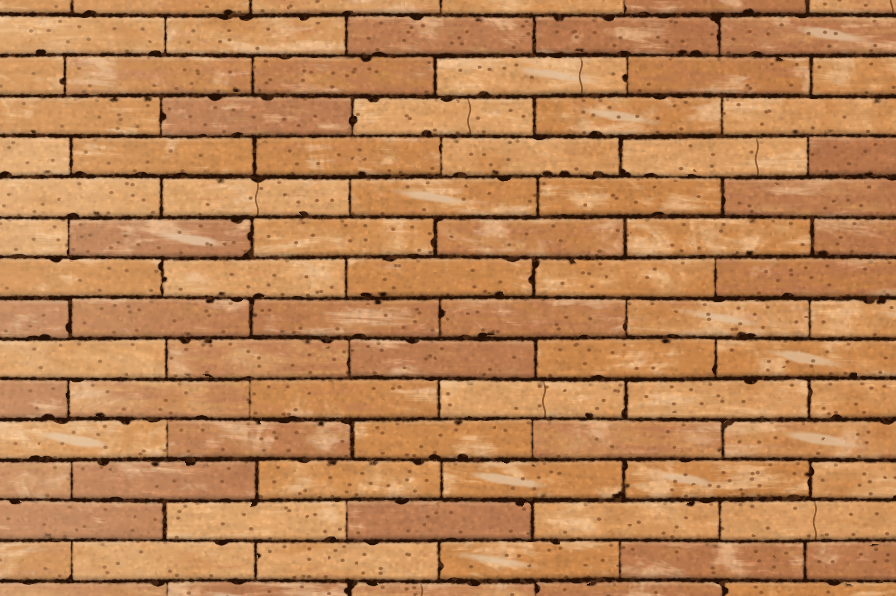
Write a Shadertoy shader that draws this texture.

```glsl
// Weathered clay brick wall in running bond with thin, dark, ragged joints.
// Each brick is a rounded box with its own size, tone and wear; the surface
// comes from cellular pits and grain over layered-sine mottling.

const vec2 PITCH = vec2(0.3108, 0.0678);   // brick spacing, canvas height = 1
const float FIRST_BED = 0.0255;            // height of the lowest bed joint
const float EVEN_SHIFT = 0.1140;           // first head joint, even courses
const float ODD_SHIFT = 0.2745;            // first head joint, odd courses
const float BED_GAP = 0.0021;              // half width of the bed joints
const float HEAD_JITTER = 0.014;
const float CORNER = 0.0035;
const float RAGGED = 0.0030;

const vec3 OCHRE = vec3(0.77, 0.53, 0.31);
const vec3 SAND = vec3(0.84, 0.63, 0.42);
const vec3 ROSE = vec3(0.68, 0.45, 0.31);
const vec3 CREAM = vec3(0.91, 0.76, 0.60);
const vec3 UMBER = vec3(0.44, 0.27, 0.15);
const vec3 JOINT = vec3(0.20, 0.085, 0.025);

float hash(vec2 p) {
    vec3 q = fract(vec3(p.xyx) * 0.1031);
    q += dot(q, q.yzx + 33.33);
    return fract((q.x + q.y) * q.z);
}

// Distance to the nearest feature point, and that point's random value
vec2 cellular(vec2 p) {
    vec2 cell = floor(p), nearest = vec2(9.0, 0.0);
    for (int y = -1; y <= 1; y++)
    for (int x = -1; x <= 1; x++) {
        vec2 c = cell + vec2(x, y);
        vec2 point = c + vec2(hash(c + 17.3), hash(c + 71.9));
        float d = distance(p, point);
        if (d < nearest.x) nearest = vec2(d, hash(c + 5.7));
    }
    return nearest;
}

// Rotated, self-warped sines, roughly -1 to 1
float layeredSines(vec2 p) {
    float sum = 0.0, amp = 0.5;
    for (int i = 0; i < 5; i++) {
        p = mat2(0.8, 0.6, -0.6, 0.8) * p * 1.7 + 3.1;
        p += 0.7 * sin(p.yx * 0.8 + 1.3);
        sum += amp * sin(p.x) * cos(p.y);
        amp *= 0.68;
    }
    return sum;
}

float headJoint(float index, float row) {
    return index * PITCH.x + HEAD_JITTER * (hash(vec2(index, row) + 40.0) - 0.5);
}

float headGap(float index, float row) {
    return mix(0.0004, 0.0030, hash(vec2(index, row) + 90.0));
}

void mainImage(out vec4 fragColor, in vec2 fragCoord) {
    vec2 p = fragCoord / iResolution.y;
    float aspect = iResolution.x / iResolution.y;
    float pixel = 1.0 / iResolution.y;

    // Course and brick lookup, with gently wavering beds
    float bed = p.y - FIRST_BED + 0.0010 * sin(p.x * 9.0 + p.y * 31.0);
    float row = floor(bed / PITCH.y);
    float x = p.x - (mod(row, 2.0) < 0.5 ? EVEN_SHIFT : ODD_SHIFT);
    float index = floor(x / PITCH.x);
    if (x < headJoint(index, row)) index -= 1.0;
    else if (x > headJoint(index + 1.0, row)) index += 1.0;
    vec2 id = vec2(index, row);
    float h1 = hash(id + 11.0), h2 = hash(id + 23.0), h3 = hash(id + 37.0);

    // Brick outline: uneven size, slight tilt, rough and chipped edges
    float left = headJoint(index, row) + headGap(index, row);
    float right = headJoint(index + 1.0, row) - headGap(index + 1.0, row);
    vec2 halfSize = vec2(right - left, PITCH.y) * 0.5;
    halfSize.y -= BED_GAP + 0.0010 * h3;
    vec2 q = vec2(x - 0.5 * (left + right), bed - (row + 0.5) * PITCH.y);
    q.y += (h1 - 0.5) * 0.0016 + q.x * (h2 - 0.5) * 0.012;
    vec2 grain = cellular(p * 125.0);
    vec2 chip = cellular(p * vec2(32.0, 46.0) + id * 3.0);
    vec2 box = abs(q) - halfSize + CORNER;
    float d = length(max(box, 0.0)) + min(max(box.x, box.y), 0.0) - CORNER;
    d += RAGGED * (0.45 - grain.x) * 0.6 + 0.0011 * layeredSines(p * 55.0);
    d += 0.0065 * step(0.82, chip.y) * smoothstep(0.45, 0.1, chip.x);

    // Fired clay: per-brick tone with blotches and drawn-out streaks
    float blotch = layeredSines(p * vec2(14.0, 24.0) + id * 5.0);
    float streak = layeredSines(vec2(q.x * 14.0 + q.y * 20.0, q.y * 85.0) + id * 7.0);
    vec3 clay = mix(OCHRE, SAND, smoothstep(0.1, 0.9, h1 + 0.45 * blotch));
    clay = mix(clay, ROSE, smoothstep(0.5, 0.85, h2 + 0.20 * streak) * 0.85);
    clay = mix(clay, CREAM, smoothstep(0.15, 1.0, blotch + 0.5 * streak + 0.5 * h3 - 0.2) * 0.6);
    clay *= 1.0 + 0.05 * streak + 0.16 * (grain.y - 0.5) * smoothstep(0.8, 0.1, grain.x);

    // Pale diagonal scrape on a few bricks
    vec2 s = q - vec2((h1 - 0.5) * 0.12, 0.0);
    s.y += s.x * 0.17;
    float scrape = length(s / vec2(0.075, 0.010)) + 0.35 * blotch;
    clay = mix(clay, CREAM * vec3(0.96, 1.0, 1.06),
               step(0.86, h3) * smoothstep(1.0, 0.4, scrape) * 0.8);

    // Pits, and a hairline crack across some bricks
    vec2 pit = cellular(p * vec2(60.0, 75.0));
    clay = mix(clay, UMBER, step(0.86, pit.y) * smoothstep(0.30, 0.12, pit.x) * 0.65);
    float crack = abs(q.x + (h2 - 0.5) * 0.2 + 0.002 * sin(q.y * 150.0 + h1 * 9.0));
    clay = mix(clay, UMBER, step(0.90, h1) * smoothstep(0.0008 + pixel, 0.0004, crack) * 0.8);

    // Raking light: bright upper arris, shaded lower edge, paler left side
    float below = halfSize.y - q.y, above = halfSize.y + q.y;
    clay = mix(clay, CREAM, smoothstep(0.009, 0.002, below) * (0.35 + 0.25 * blotch));
    clay *= 1.0 - 0.22 * smoothstep(0.010, 0.001, above);
    clay *= 1.0 - 0.25 * smoothstep(-0.004, 0.0, d);
    float across = p.x / aspect;
    clay = mix(clay, CREAM, 0.20 * smoothstep(0.35, 0.0, across));
    clay *= mix(vec3(1.04), vec3(1.0, 0.96, 0.92), across);

    // Recessed joint, with crumbs of mortar catching some light
    vec3 gap = mix(JOINT * 0.7, UMBER, 0.5 * smoothstep(0.6, 1.0, grain.y));
    float brick = 1.0 - smoothstep(-0.7 * pixel - 0.0004, 0.7 * pixel + 0.0004, d);
    fragColor = vec4(clamp(mix(gap, clay, brick), 0.0, 1.0), 1.0);
}
```
